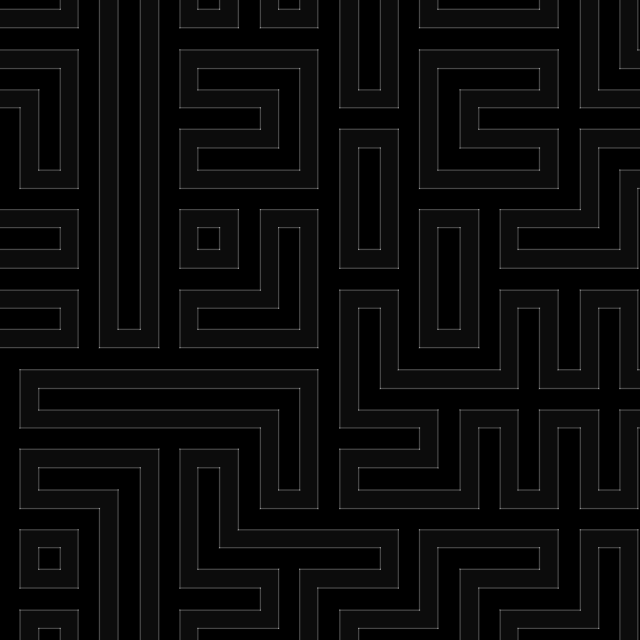
Give the GLSL for this pattern, as a WebGL 1 fragment shader.

```glsl
precision highp float;

uniform vec2 u_resolution;

float hash(vec2 p, float seed) {
    vec3 v = fract(vec3(p, seed) * vec3(0.1031, 0.1137, 0.0973) + 0.137);
    v += dot(v, v.yzx + 19.19);
    return fract((v.x + v.y) * v.z * 7.31);
}

// 1 when neighbouring cells a and b share a passage. Square blocks are split
// in four; three of the four inner seams get a gap, at every scale.
float passage(vec2 a, vec2 b) {
    vec2 axis = abs(b - a);
    float along = dot(a, axis.yx);
    float size = 1.0;
    for (int level = 0; level < 6; level++) {
        float span = size;
        size *= 2.0;
        vec2 block = floor((a + 0.5) / size);
        if (block == floor((b + 0.5) / size)) {
            float seam = 2.0 * axis.y + mod(floor((along + 0.5) / span), 2.0);
            float closedSeam = floor(4.0 * hash(block, size));
            float gap = floor(span * hash(block + 17.0 * seam, size + 5.0));
            float open = 0.0;
            if (seam != closedSeam && abs(mod(along, span) - gap) < 0.5) open = 1.0;
            // Extra gaps break up the long seams
            if (span > 1.5 && hash(min(a, b) + 31.0 * axis, 3.0) < 0.28) open = 1.0;
            return open;
        }
    }
    return 0.0;
}

// Half-infinite bar starting at the origin and running along +x
float bar(vec2 q) {
    return max(abs(q.y), -q.x) - 0.23;
}

// Pixel coverage of a thin line at distance d
float stroke(float d, float px) {
    return clamp((0.5 * (0.031 + px) - abs(d)) / px, 0.0, min(1.0, 0.031 / px));
}

void main() {
    float px = 16.0 / u_resolution.y;
    vec2 p = gl_FragCoord.xy * px + vec2(0.772, 1.972);
    p += 0.012 * sin(p * 2.3 + vec2(0.4, 1.9));

    // Each passage cell holds 2 x 2 band nodes, mirrored to face outward
    vec2 node = floor(p);
    vec2 cell = floor((node + 0.5) / 2.0);
    vec2 side = 2.0 * (node - 2.0 * cell) - 1.0;
    vec2 q = (p - node - 0.5) * side;

    float openX = passage(cell, cell + vec2(side.x, 0.0));
    float openY = passage(cell, cell + vec2(0.0, side.y));

    // The band leaves through open sides and hugs closed ones
    float armA = openX > 0.5 ? bar(q) : bar(vec2(-q.y, q.x));
    float armB = openY > 0.5 ? bar(q.yx) : bar(vec2(-q.x, q.y));
    float d = min(armA, armB);

    float shade = 0.048 * clamp(0.5 - d / px, 0.0, 1.0);
    shade += 0.25 * stroke(d, px);

    // Bright points on the bends
    if (openX == openY && q.x * q.y > 0.0) {
        shade += 0.3 * stroke(abs(q.x) - 0.23, px) * stroke(abs(q.y) - 0.23, px);
    }
    gl_FragColor = vec4(vec3(shade), 1.0);
}
```
